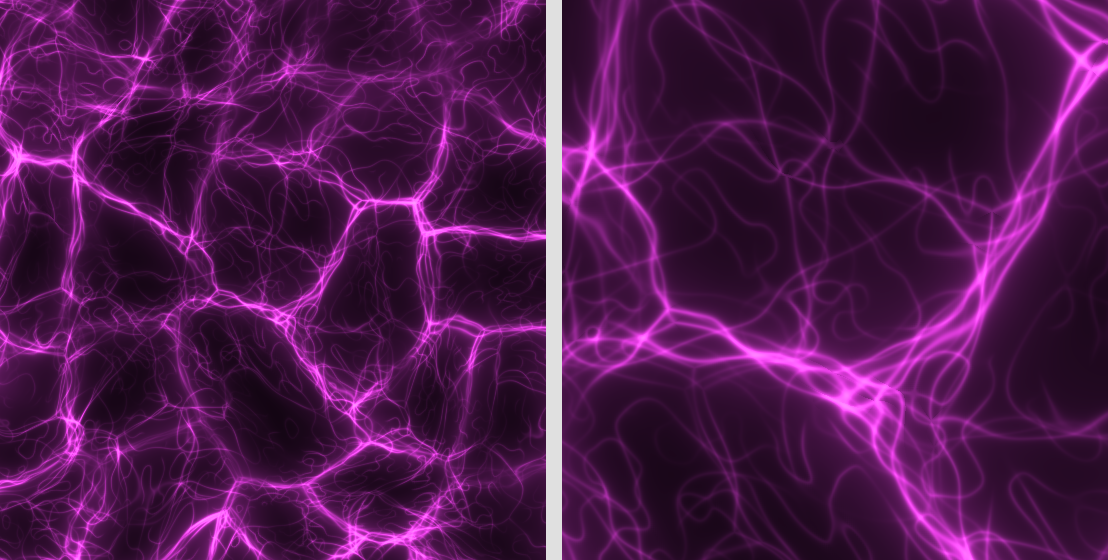
Left: the whole. Right: its middle third, enlarged.
A WebGL 2 fragment shader for this texture:

```glsl
#version 300 es
precision highp float;
// Glowing magenta web of braided filaments, fine looping threads and dark voids.

uniform vec2 u_resolution;
out vec4 fragColor;

// Integer hash of a grid cell, two values in 0..1
vec2 hash2(vec2 cell) {
    const uint k = 1664525u;
    uvec2 v = uvec2(ivec2(cell) + 4096) * k + 12345u;
    v.x += v.y * k;
    v.y += v.x * k;
    v ^= v >> 16u;
    v.x += v.y * k;
    v.y += v.x * k;
    v ^= v >> 16u;
    return vec2(v & 65535u) / 65535.0;
}

vec2 fade(vec2 f) {
    return f * f * f * (f * (f * 6.0 - 15.0) + 10.0);
}

// Two-channel value noise in 0..1
vec2 valueNoise(vec2 p) {
    vec2 i = floor(p), f = fade(fract(p));
    return mix(mix(hash2(i), hash2(i + vec2(1, 0)), f.x),
               mix(hash2(i + vec2(0, 1)), hash2(i + 1.0), f.x), f.y);
}

float cornerRamp(vec2 i, vec2 f, vec2 corner) {
    return dot(hash2(i + corner) * 2.0 - 1.0, f - corner);
}

float gradientNoise(vec2 p) {
    vec2 i = floor(p), f = fract(p), u = fade(f);
    return mix(mix(cornerRamp(i, f, vec2(0, 0)), cornerRamp(i, f, vec2(1, 0)), u.x),
               mix(cornerRamp(i, f, vec2(0, 1)), cornerRamp(i, f, vec2(1, 1)), u.x), u.y);
}

// Cell web: x = distance to the wall, y = softer wall measure, z = junction measure
vec3 cellWeb(vec2 p) {
    vec2 i = floor(p), f = fract(p), siteA = vec2(0), siteB = vec2(0);
    vec3 nearest = vec3(9.0);
    for (int y = -1; y <= 1; y++) {
        for (int x = -1; x <= 1; x++) {
            vec2 cell = vec2(x, y), site = cell + 0.06 + 0.88 * hash2(i + cell) - f;
            float d = length(site);
            if (d < nearest.x) {
                nearest = vec3(d, nearest.xy);
                siteB = siteA;
                siteA = site;
            } else if (d < nearest.y) {
                nearest = vec3(nearest.x, d, nearest.y);
                siteB = site;
            } else nearest.z = min(nearest.z, d);
        }
    }
    float gap = nearest.y - nearest.x;
    float wall = 0.5 * gap * (nearest.x + nearest.y) / max(distance(siteA, siteB), 0.01);
    return vec3(wall, 0.5 * gap, nearest.z - nearest.x);
}

// Thin core with soft shoulders
float thread(float d, float width) {
    return width * width / (d * d + width * width);
}

// How far bent space is stretched, to keep thread widths even
float stretch(vec2 q) {
    return clamp(length(vec4(dFdx(q), dFdy(q))) * u_resolution.y * 0.7, 0.35, 2.0);
}

void main() {
    vec2 uv = gl_FragCoord.xy / u_resolution.y;

    // Bend the space so that walls become curved filaments
    vec2 bent = uv + 0.13 * (valueNoise(uv * 2.6 + 5.3) - 0.5)
                   + 0.075 * (valueNoise(uv * 6.0 + 31.7) - 0.5);
    vec2 broad = valueNoise(uv * 3.1 + 14.2);
    float trunk = smoothstep(0.3, 0.75, 0.55 * broad.x + 0.45 * valueNoise(uv * 6.5 + 2.6).y);
    float spread = mix(0.02, 0.06, smoothstep(0.25, 0.8, valueNoise(uv * 5.5 + 60.4).x));
    float knots = 0.45 + 1.1 * valueNoise(uv * 30.0 + 3.1).y;

    // Main filaments: strands that braid around the same web
    float strands = 0.0, haze = 0.0, node = 0.0;
    for (int i = 0; i < 6; i++) {
        float seed = 17.3 * float(i);
        vec2 sway = valueNoise(uv * 12.0 + seed) - 0.5
                  + 0.35 * (valueNoise(uv * 32.0 + seed + 8.0) - 0.5);
        vec2 q = bent + spread * sway;
        vec3 web = cellWeb(q * 4.9 + 20.0) / 4.9;
        float own = smoothstep(0.25, 0.75, valueNoise(uv * 6.0 + seed + 90.0).y);
        strands += (0.05 + 0.5 * trunk * own) * thread(web.x / stretch(q), 0.0018);
        haze += exp(-web.y / 0.042) / 6.0;
        node += exp(-web.z / 0.024) / 6.0;
    }
    float density = haze * mix(0.65, 1.25, broad.y) * mix(0.8, 1.15, trunk);

    // Secondary web of slimmer branches
    float branches = 0.0;
    for (int i = 0; i < 3; i++) {
        float seed = 41.0 + 23.7 * float(i);
        vec2 sway = valueNoise(uv * 17.0 + seed) - 0.5;
        vec2 q = bent + 0.035 * sway;
        vec2 web = cellWeb(q * 8.5 + 41.0).xy / 8.5;
        float own = smoothstep(0.3, 0.8, valueNoise(uv * 7.0 + seed).x);
        branches += own * thread(web.x / stretch(q), 0.0014);
        density += 0.06 * exp(-web.y / 0.018);
    }

    // Looping threads: zero contours of noise at three sizes
    float loops = 0.0;
    for (int i = 0; i < 3; i++) {
        float scale = 9.0 * pow(2.0, float(i));
        float n = gradientNoise(bent * scale + 7.9 * float(i) + 50.0);
        float slope = length(vec2(dFdx(n), dFdy(n))) * u_resolution.y;
        float own = smoothstep(0.3, 0.75, valueNoise(uv * scale * 0.7 + 77.0).x);
        loops += own * thread(abs(n) / max(slope, 0.35 * scale), 0.0013);
    }

    // Combine light, then tint; the hottest spots drift towards white
    float light = 0.05 + 0.25 * density + 0.1 * node * trunk
                + strands * knots * (0.75 + 0.7 * node)
                + (0.3 * branches + 0.22 * loops) * knots * (0.1 + density);
    light = min(light, 0.7) + 0.6 * (1.0 - exp(-max(light - 0.7, 0.0) / 0.6));
    vec3 colour = light * vec3(1.0, 0.27, 0.99);
    colour.g += 0.6 * max(light - 0.9, 0.0);
    fragColor = vec4(min(colour, 1.0), 1.0);
}
```
